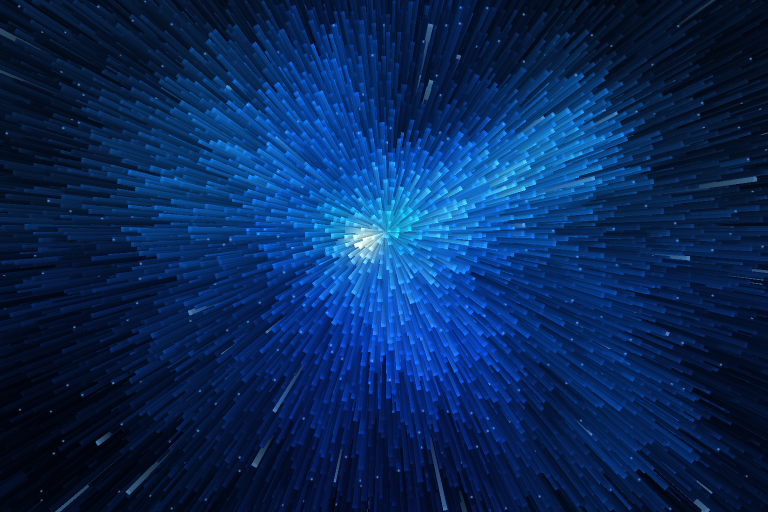
A WebGL 2 fragment shader for this background:

```glsl
#version 300 es
precision highp float;
// A burst of blue glassy bars radiating from a bright, off-centre core.

uniform vec2 u_resolution;
out vec4 outColor;

// Layout, in units of the canvas height
const vec2 CORE = vec2(0.004, 0.047);
const float CELL = 0.019;        // spacing of bar tips
const float HALF_WIDTH = 0.0062; // widest bar, half across
const float MIN_LENGTH = 0.035;
const float STRETCH = 0.27;      // bar growth with radius
const float MAX_LENGTH = 0.25;
const float STRIDE = 0.6;        // search step, in cells
const int STEPS = 23;
const int AA = 2;

// Colour
const vec3 RAMP[7] = vec3[7](
    vec3(0.003, 0.015, 0.05), vec3(0.01, 0.05, 0.14), vec3(0.02, 0.11, 0.28),
    vec3(0.02, 0.18, 0.44), vec3(0.03, 0.29, 0.68), vec3(0.07, 0.43, 0.80),
    vec3(0.22, 0.66, 0.89));
const vec3 CREAM = vec3(0.86, 0.95, 0.88);
const vec3 TEAL = vec3(0.08, 0.72, 0.84);
const vec3 GLINT = vec3(0.45, 0.75, 0.95);
const vec3 PALE = vec3(0.38, 0.62, 0.8);

vec4 hash4(vec2 p) {
    vec4 q = fract(p.xyxy * vec4(0.1031, 0.1030, 0.0973, 0.1099));
    q += dot(q, q.wzxy + 33.33);
    return fract((q.xxyz + q.yzzw) * q.zywx);
}

float valueNoise(vec2 p) {
    vec2 i = floor(p), f = fract(p);
    f = f * f * (3.0 - 2.0 * f);
    return mix(mix(hash4(i).x, hash4(i + vec2(1, 0)).x, f.x),
               mix(hash4(i + vec2(0, 1)).x, hash4(i + vec2(1, 1)).x, f.x), f.y);
}

float blob(vec2 p, vec2 centre, float radius) {
    vec2 d = (p - centre) / radius;
    return exp(-dot(d, d));
}

// Broad light and dark areas around the core
float lightField(vec2 p) {
    float light = 0.06 + 0.40 * blob(p * vec2(0.75, 1.0), vec2(0.0), 0.56);
    light += 0.36 * blob(p, vec2(0.0), 0.21);
    light += 0.28 * blob(p, vec2(0.20, 0.08), 0.15);
    light += 0.30 * blob(p, vec2(0.36, 0.19), 0.12);
    light += 0.20 * blob(p, vec2(-0.25, 0.18), 0.15);
    light += 0.13 * blob(p, vec2(-0.46, 0.08), 0.17);
    light += 0.10 * blob(p, vec2(-0.40, -0.17), 0.09);
    light += 0.20 * blob(p, vec2(0.02, -0.20), 0.15);
    light += 0.13 * blob(p, vec2(0.14, -0.28), 0.11);
    light += 0.18 * blob(p, vec2(0.45, -0.42), 0.15);
    light += 0.10 * blob(p, vec2(0.50, -0.15), 0.18);
    light += 0.12 * blob(p, vec2(-0.14, 0.32), 0.14);
    light -= 0.16 * blob(p, vec2(0.05, 0.25), 0.09);
    light -= 0.10 * blob(p, vec2(-0.60, -0.36), 0.22);
    light -= 0.10 * blob(p, vec2(0.50, 0.42), 0.20);
    return light + 0.15 * (valueNoise(p * 9.0) - 0.5);
}

vec3 ramp(float t) {
    float s = clamp(t, 0.0, 0.999) * 6.0;
    int i = int(s);
    return mix(RAMP[i], RAMP[i + 1], fract(s));
}

// Field colour: royal blue below, softer blue above, teal and cream at the core
vec3 tint(vec2 p, float light) {
    vec3 c = ramp(light);
    c.g *= 1.0 - 0.22 * smoothstep(0.02, -0.25, p.y) * smoothstep(0.4, 0.1, abs(p.x));
    float soft = smoothstep(-0.15, 0.1, p.y) * smoothstep(0.12, 0.35, abs(p.x));
    c *= mix(vec3(1.0), vec3(1.5, 1.18, 0.96), soft);
    c = mix(c, TEAL, 0.75 * blob(p, vec2(0.025, 0.015), 0.05));
    c = mix(c, TEAL * 1.1, 0.45 * blob(p, vec2(-0.09, 0.01), 0.06));
    return mix(c, CREAM, 0.95 * blob(p, vec2(-0.045, -0.02), 0.035));
}

vec3 burst(vec2 p) {
    float r = length(p) + 1e-4;
    vec2 dir = p / r, across = vec2(-dir.y, dir.x);
    float nearest = 1e3, along = 0.0, side = 0.0, reach = 1.0;
    vec2 tip = p;
    vec4 seed = vec4(0.0);

    // Look outward for tips; the bar rooted closest to the core is in front
    for (int i = 0; i < STEPS; i++) {
        for (int k = -1; k <= 1; k++) {
            vec2 q = p + dir * float(i) * CELL * STRIDE + across * float(k) * HALF_WIDTH;
            vec2 id = floor(q / CELL);
            vec4 h = hash4(id + 171.0);
            vec2 t = (id + 0.1 + 0.8 * h.xy) * CELL;
            float a = dot(t, dir) - r;
            float s = dot(t, across) / (HALF_WIDTH * mix(0.5, 1.0, h.w));
            float R = length(t);
            float len = min(MIN_LENGTH + STRETCH * R * h.z * h.z, MAX_LENGTH);
            if (a > 0.0 && a < len && abs(s) < 1.0 && R - len < nearest) {
                nearest = R - len;
                along = a; side = s; reach = len; tip = t; seed = h;
            }
        }
    }
    if (nearest > 100.0) return tint(p, lightField(p) - 0.07);

    // Bar body: bright toward its tip, one lit edge, one shaded edge
    vec4 vary = hash4(seed.xy * 913.0 + 7.0);
    vec2 root = tip * 0.92;
    float light = lightField(root) + 0.20 * (vary.x - 0.5);
    vec3 c = tint(root, light) * mix(1.12, 0.84, along / reach);
    c *= 1.0 + 0.18 * smoothstep(0.55, 0.8, side) - 0.17 * smoothstep(-0.3, -0.5, side);

    // Rare pale bars, square caps and small glints on the tips
    float pale = step(0.988, vary.y) * smoothstep(0.12, 0.3, length(tip));
    c = mix(c, PALE, pale * mix(0.55, 0.15, along / reach));
    c *= 1.0 + 0.18 * smoothstep(0.008, 0.005, along);
    float spot = length(vec2(along - 0.003, side * HALF_WIDTH));
    return mix(c, GLINT, 0.6 * step(0.92, vary.z) * smoothstep(0.0035, 0.001, spot));
}

void main() {
    vec3 sum = vec3(0.0);
    for (int i = 0; i < AA * AA; i++) {
        vec2 offset = (vec2(i % AA, i / AA) + 0.5) / float(AA) - 0.5;
        vec2 p = (gl_FragCoord.xy + offset - 0.5 * u_resolution) / u_resolution.y;
        sum += burst(p - CORE);
    }
    outColor = vec4(sum / float(AA * AA), 1.0);
}
```
